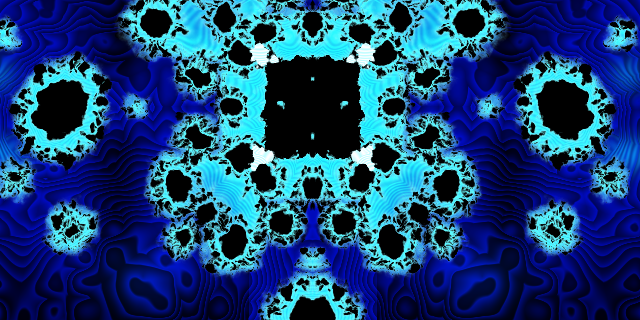
Write a WebGL 1 fragment shader that draws this background.

```glsl
precision highp float;
// Mirrored fractal ornament: a ragged black square and round lobes ringed by
// satellites, inside glowing cyan coasts on a sea of scalloped blue bands.
// Discs in a folded plane give the layout, noise frays it, log potentials draw the bands.
uniform vec2 u_resolution;

// Layout, in units of the canvas height, relative to the centre of symmetry
const vec2 CENTRE = vec2(0.977, 0.667);
const vec2 SIDE_LOBE = vec2(0.786, -0.01);
const vec2 BOTTOM_LOBE = vec2(0.0, -0.677);
const vec2 ISLAND = vec2(0.755, -0.383);
const vec2 SMALL_ISLAND = vec2(0.93, -0.227);
const vec2 HIGH_ISLAND = vec2(0.963, 0.229);
const vec2 DARK_EYE = vec2(0.53, -0.53);
const vec2 EDGE_EYE = vec2(0.985, -0.15);
const vec2 SHOULDER = vec2(0.36, 0.099);
const vec2 CORNER = vec2(0.165);
const float SQUARE_HALF = 0.155;
const float FRAY = 0.055;
const float BAND_RATE = 9.0;
const float TAU = 6.28318;
const vec3 NIGHT = vec3(0.0, 0.0, 0.04);
const vec3 BLUE = vec3(0.0, 0.05, 0.9);
const vec3 NAVY = vec3(0.0, 0.08, 0.26);
const vec3 AZURE = vec3(0.03, 0.52, 0.92);
const vec3 CYAN = vec3(0.12, 0.97, 1.0);
const vec3 PALE = vec3(0.7, 1.0, 1.0);

float hash(vec2 p) {
  vec3 h = fract(p.xyx * 0.1031);
  h += dot(h, h.yzx + 33.33);
  return fract((h.x + h.y) * h.z);
}
float noise(vec2 p) {
  vec2 i = floor(p), f = fract(p);
  f = f * f * (3.0 - 2.0 * f);
  return mix(mix(hash(i), hash(i + vec2(1, 0)), f.x),
             mix(hash(i + vec2(0, 1)), hash(i + vec2(1, 1)), f.x), f.y);
}
float fbm(vec2 p) {
  float sum = 0.0, amp = 0.5;
  for (int i = 0; i < 4; i++) { sum += amp * noise(p); p = p * 2.1 + 7.3; amp *= 0.5; }
  return sum;
}
float capsule(vec2 p, vec2 a, vec2 b) {
  vec2 ab = b - a;
  return length(p - a - ab * clamp(dot(p - a, ab) / dot(ab, ab), 0.0, 1.0));
}
// Disc circled by rings of ever smaller discs
float lobe(vec2 v, float r) {
  float d = length(v) - r, turn = atan(v.y, v.x) / TAU;
  for (int i = 0; i < 3; i++) {
    float ring = float(i), count = 7.0 + 8.0 * ring;
    float k = floor(turn * count + 0.5), a = k / count * TAU;
    float size = r * (0.27 - 0.09 * ring) * (0.5 + 0.5 * hash(vec2(mod(k, count), count)));
    d = min(d, length(v - r * (1.75 - 0.2 * ring) * vec2(cos(a), sin(a))) - size);
  }
  return d;
}
// Loose discs at three scales
float scatter(vec2 v) {
  float d = 1.0, cell = 0.048;
  for (int i = 0; i < 3; i++) {
    vec2 id = floor(v / cell);
    vec2 c = fract(v / cell) - 0.5 - 0.35 * (vec2(hash(id + 11.0), hash(id + 47.0)) - 0.5);
    d = min(d, (length(c) - mix(-0.15, 0.36, hash(id + 83.0))) * cell);
    cell *= 0.5;
  }
  return d;
}

void main() {
  float pixel = 1.0 / u_resolution.y;
  vec2 q = gl_FragCoord.xy / u_resolution * vec2(2.0, 1.0) - CENTRE;
  q.x = abs(q.x);
  vec2 fray = FRAY * (vec2(fbm(q * 26.0), fbm(q * 26.0 + 40.0)) - 0.47);
  vec2 w = q + fray * vec2(smoothstep(0.0, 0.03, q.x), 1.0);
  vec2 m = vec2(max(abs(w.x), abs(w.y)), min(abs(w.x), abs(w.y)));
  float upper = step(0.0, q.y);
  vec2 wing = mix(vec2(0.42, 0.245), vec2(0.49, 0.263), upper);
  vec2 diagonal = mix(vec2(0.335), vec2(0.275), upper);
  vec2 spot = vec2(mix(0.475, 0.545, step(abs(q.y), q.x)), 0.0);
  vec2 side = w - SIDE_LOBE;
  side = vec2(side.x * 1.08 + side.y * 0.12, side.y * 0.95);

  // Signed distance to the cyan coast
  float coast = min(m.x - 0.29, capsule(m, vec2(0.23), wing) - 0.09);
  coast = min(coast, min(length(m - SHOULDER) - 0.06, length(m - vec2(0.41)) - 0.045));
  coast = min(coast, min(length(side) - 0.145, length(w - BOTTOM_LOBE) - 0.145));
  coast = min(coast, min(length(w - ISLAND) - 0.065, length(w - SMALL_ISLAND) - 0.045));
  coast = min(coast, min(length(w - HIGH_ISLAND) - 0.035, length(m - spot) - 0.022));

  // Black holes: square, folded ring of lobes, outer lobes, loose specks
  float corner = length(m - CORNER) + 0.05 * (fbm(q * 35.0) - 0.47);
  float holes = max(m.x - SQUARE_HALF + 0.05 * (fbm(w * 50.0) - 0.45), 0.036 - corner);
  holes = max(holes, 0.006 - length(m - vec2(0.1, 0.0)));
  holes = min(holes, lobe(m - vec2(0.26, 0.0), 0.034));
  holes = min(holes, max(lobe(m - vec2(0.226, 0.158), 0.038), 0.036 - corner));
  holes = min(holes, min(lobe(m - SHOULDER, 0.036), lobe(m - wing, 0.047)));
  holes = min(holes, min(lobe(m - diagonal, 0.038), lobe(m - vec2(0.41), 0.028)));
  holes = min(holes, min(lobe(side, 0.088), lobe(w - BOTTOM_LOBE, 0.08)));
  holes = min(holes, min(lobe(w - ISLAND, 0.02), lobe(w - SMALL_ISLAND, 0.018)));
  holes = min(holes, scatter(w) + 0.8 * max(abs(coast) - 0.018, 0.0));

  // Scalloped bands along the potential of the lobes
  vec2 eye = q - DARK_EYE, s = q - SIDE_LOBE;
  float potential = log(length(q) + 0.02) + 0.7 * log(length(s) + 0.02)
    + 0.7 * log(length(q - BOTTOM_LOBE) + 0.02) + 0.5 * log(length(q - ISLAND) + 0.02);
  potential = mix(potential, 2.2 * length(eye * vec2(1.0, 0.7)), exp(-9.0 * dot(eye, eye)));
  potential += 0.1 * abs(sin(9.0 * atan(q.y, q.x + 0.001))) + 0.5 * abs(noise(q * 11.0) - 0.5);
  potential += 0.06 * abs(sin(7.0 * atan(s.y, s.x))) * smoothstep(0.05, 0.2, length(s));
  float saw = fract(potential * BAND_RATE);
  float band = saw * smoothstep(1.0, 0.86, saw);
  float ripple = 0.5 + 0.5 * sin(potential * BAND_RATE * 11.0);

  // Sea with a dark channel and dim eyes
  float channel = (q.x - 0.61) / 0.085;
  float shade = 1.0 - 0.9 * exp(-channel * channel) * smoothstep(0.03, 0.15, abs(q.y));
  float glow = exp(-4.5 * max(coast, 0.0)) * shade * smoothstep(-0.75, -0.35, q.y + 0.3 * step(q.x, 0.2));
  vec3 color = mix(NIGHT, BLUE, glow * (0.45 + 0.55 * band) + (1.0 - glow) * 0.55 * band * band);
  color += NAVY * exp(-dot(eye * vec2(7.0, 9.0), eye * vec2(7.0, 9.0))) * (0.5 + 0.5 * band);
  vec2 edge = (q - EDGE_EYE) * vec2(11.0, 18.0), high = (q - EDGE_EYE - vec2(0.0, 0.25)) * 18.0;
  color = mix(color, AZURE, (exp(-dot(edge, edge)) + 0.7 * exp(-dot(high, high))) * (0.5 + 0.5 * ripple));

  // Azure shallows, cyan coast, pale rims and white corners
  float swirl = smoothstep(0.11, 0.03, length(m - vec2(0.34, 0.27)));
  vec3 shore = mix(CYAN, AZURE, clamp(0.4 * ripple + 0.5 * swirl - 0.1, 0.0, 1.0));
  color = mix(color, AZURE, 0.8 * smoothstep(0.025, 0.005, coast));
  color = mix(color, shore, smoothstep(0.008, -0.012, coast));
  color = mix(color, PALE, 0.6 * exp(-110.0 * max(holes, 0.0)) * smoothstep(0.035, 0.0, coast));
  color = mix(color, vec3(1.0), smoothstep(0.042, 0.032, corner) * (0.7 + 0.3 * ripple));
  gl_FragColor = vec4(color * smoothstep(-pixel, pixel, holes), 1.0);
}
```
